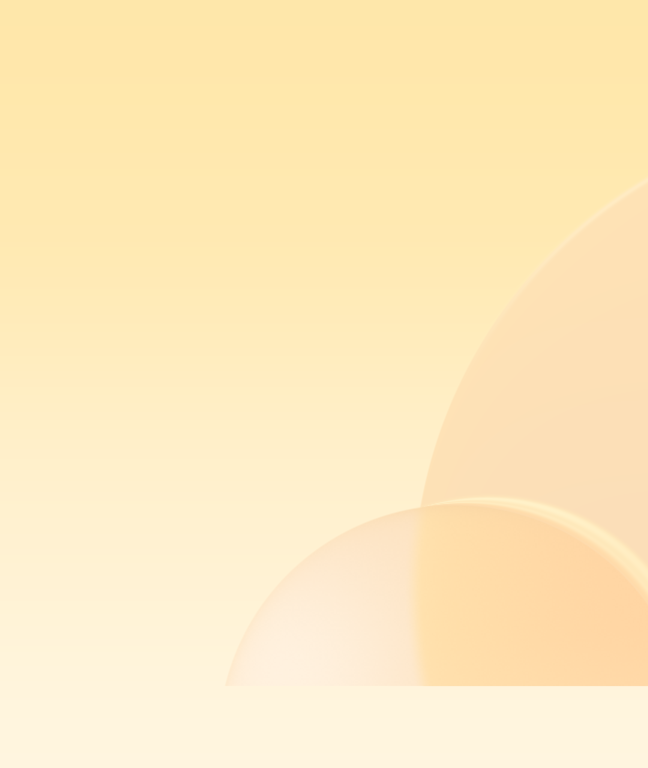
Write a WebGL 1 fragment shader that draws this background.

```glsl
precision highp float;
uniform vec2 u_resolution;

float hash(vec2 p) {
  return fract(sin(dot(p, vec2(127.1, 311.7))) * 43758.5453);
}

float circle(vec2 p, vec2 center, float radius) {
  return length(p - center) - radius;
}

// Coverage of the inside of a signed distance
float inside(float dist, float softness) {
  return 1.0 - smoothstep(-softness, softness, dist);
}

// Glow that fades inward from an edge, bounded outside it
float innerGlow(float dist, float falloff) {
  return exp(min(dist, 0.0) * falloff);
}

float streak(float x, float center, float width) {
  float d = min(abs(x - center) / width, 6.0);
  return exp(-d * d);
}

vec3 skyColor(float y) {
  vec3 color = mix(vec3(1.0, 0.961, 0.873), vec3(1.0, 0.942, 0.805), smoothstep(0.0, 0.42, y));
  color = mix(color, vec3(1.0, 0.916, 0.702), smoothstep(0.32, 0.72, y));
  return mix(color, vec3(0.998, 0.906, 0.667), smoothstep(0.6, 1.0, y));
}

void main() {
  vec2 p = gl_FragCoord.xy / u_resolution.y;
  float aa = 0.8 / u_resolution.y;

  float bigDist = circle(p, vec2(1.16, 0.233), 0.6217);
  float smallDist = circle(p, vec2(0.5925, 0.0344), 0.308);
  float rimDist = circle(p, vec2(0.638, 0.0768), 0.2773);
  float aboveCut = smoothstep(-aa, aa, p.y - 0.1068);

  vec3 color = skyColor(p.y);

  // Large disc with a pale upper rim
  vec3 discColor = mix(vec3(0.984, 0.871, 0.722), vec3(0.994, 0.88, 0.71),
                       smoothstep(0.25, 0.7, p.y));
  discColor = mix(discColor, vec3(0.998, 0.89, 0.71), 0.7 * innerGlow(bigDist, 15.0));
  float bigMask = inside(bigDist, aa * 1.5) * aboveCut;
  color = mix(color, discColor, bigMask);
  float paleRim = streak(bigDist, -0.002, 0.0035) * smoothstep(0.45, 0.77, p.y);
  color = mix(color, vec3(1.0, 0.935, 0.785), 0.75 * paleRim);

  // Bright crescent of refracted light above the small dome
  float across = clamp(-rimDist / max(smallDist - rimDist, 0.0005), 0.0, 1.0);
  float crescent = inside(rimDist, 0.004) * inside(-smallDist, 0.003) * aboveCut;
  vec3 crescentColor = mix(vec3(0.998, 0.902, 0.715), vec3(1.0, 0.855, 0.66),
                           smoothstep(0.5, 1.0, across));
  float glints = streak(across, 0.24, 0.2) + 0.5 * streak(across, 0.64, 0.11);
  glints *= 1.0 - 0.35 * smoothstep(0.7, 0.84, p.x);
  crescentColor = mix(crescentColor, vec3(1.0, 0.95, 0.79), min(glints, 1.0));
  color = mix(color, crescentColor, crescent * 0.95);

  // Frosted part of the dome
  float paleGlow = 1.0 - smoothstep(0.0, 0.27, length(p - vec2(0.37, 0.12)));
  vec3 frost = mix(vec3(0.992, 0.894, 0.77), vec3(1.0, 0.945, 0.872), paleGlow);
  frost = mix(frost, vec3(0.996, 0.9, 0.76), 0.6 * innerGlow(smallDist, 100.0));

  // Warm part of the dome, seen over the large disc
  vec3 warm = mix(vec3(1.0, 0.872, 0.665), vec3(1.0, 0.838, 0.642),
                  smoothstep(0.54, 0.83, p.x + 0.15 * (p.y - 0.2)));
  warm = mix(warm, vec3(1.0, 0.89, 0.69), innerGlow(bigDist, 45.0));
  warm = mix(warm, vec3(1.0, 0.875, 0.69), 0.3 * (1.0 - smoothstep(0.1, 0.19, p.y)));
  vec3 dome = mix(frost, warm, inside(bigDist, 0.013));

  // Tan shade along the crown of the dome
  float crown = innerGlow(smallDist, 95.0) * streak(p.x, 0.6, 0.12);
  dome = mix(dome, vec3(0.973, 0.835, 0.645), 0.7 * crown);
  dome += 0.004 * (hash(floor(p * 512.0)) - 0.5);
  color = mix(color, dome, inside(smallDist, aa * 1.5) * aboveCut);

  gl_FragColor = vec4(color, 1.0);
}
```
